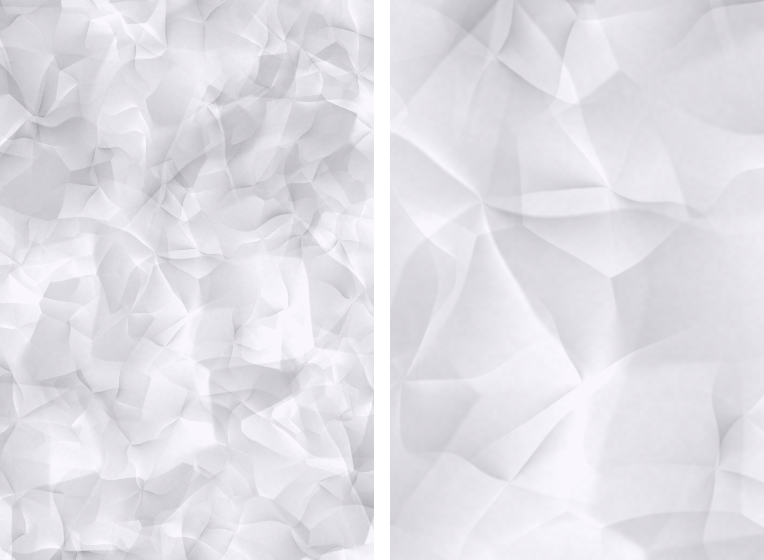
Left, the full canvas; right, a detail of the centre.
Write a WebGL 1 fragment shader that draws this texture.

```glsl
precision highp float;
// Crumpled white paper: tilted facets, pinched pleats and long folds in cool grey light.
uniform vec2 u_resolution;

float hash(vec2 p) {
  vec3 q = fract(vec3(p.xyx) * 0.1031);
  q += dot(q, q.yzx + 33.33);
  return fract((q.x + q.y) * q.z);
}

vec2 hash2(vec2 p) {
  return vec2(hash(p + 17.3), hash(p + 71.9));
}

float noise(vec2 p) {
  vec2 i = floor(p), f = fract(p);
  f = f * f * (3.0 - 2.0 * f);
  return mix(mix(hash(i), hash(i + vec2(1.0, 0.0)), f.x),
             mix(hash(i + vec2(0.0, 1.0)), hash(i + 1.0), f.x), f.y);
}

vec2 warp(vec2 p) {
  return vec2(noise(p), noise(p + 43.7)) - 0.5;
}

vec2 toSeed(vec2 p, vec2 id, float seed) {
  return p - id - 0.1 - 0.8 * hash2(id + seed);
}

// Tilted facets: each cell has its own brightness and slope.
// Sharpness varies over the sheet, so edges run from crisp to soft.
float facets(vec2 p, float seed) {
  float sharpness = mix(12.0, 150.0, smoothstep(0.3, 0.75, noise(p * 0.9 + seed)));
  vec2 cell = floor(p);
  float nearest = 9.0;
  for (int y = -1; y <= 1; y++) {
    for (int x = -1; x <= 1; x++) {
      vec2 d = toSeed(p, cell + vec2(float(x), float(y)), seed);
      nearest = min(nearest, dot(d, d));
    }
  }
  float total = 0.0, shade = 0.0, squares = 0.0;
  for (int y = -1; y <= 1; y++) {
    for (int x = -1; x <= 1; x++) {
      vec2 id = cell + vec2(float(x), float(y));
      vec2 d = toSeed(p, id, seed);
      float w = exp(-min(sharpness * (dot(d, d) - nearest), 30.0));
      float turn = 6.2832 * hash(id + seed + 5.1);
      float tilt = dot(d, vec2(cos(turn), sin(turn)));
      shade += w * (0.8 * (hash(id + seed + 9.7) - 0.5) + 1.1 * tilt);
      total += w;
      squares += w * w;
    }
  }
  float ridge = 1.0 - squares / (total * total);
  float ridgeLight = noise(p * 2.3 + seed + 31.0) - 0.52;
  return shade / total + 0.9 * ridge * ridgeLight;
}

// Pleats fanning out of scattered pinch points, each crisp on one side only.
float pleats(vec2 p, float seed) {
  vec2 cell = floor(p);
  float shade = 0.0;
  for (int y = -1; y <= 1; y++) {
    for (int x = -1; x <= 1; x++) {
      vec2 id = cell + vec2(float(x), float(y));
      vec2 d = toSeed(p, id, seed);
      float r = length(d) + 1e-4;
      float count = 3.0 + floor(3.0 * hash(id + seed + 2.3));
      float u = (atan(d.y, d.x) / 6.2832 + 0.5) * count + hash(id + seed + 4.1);
      u += 0.35 * (noise(d * 2.5 + id * 7.0) - 0.5);
      float sector = mod(floor(u), count);
      float t = fract(u);
      float edge = clamp(0.0028 * count / r, 0.006, 0.5);
      float light = hash(id * 3.0 + sector * 11.0 + seed) - 0.55;
      float fade = max(0.0, 1.0 - r);
      shade += 2.0 * light * t * t * t * (1.0 - smoothstep(1.0 - edge, 1.0, t)) * fade * fade;
    }
  }
  return shade;
}

// Long creases crossing the sheet, broken up along their length.
float folds(vec2 p) {
  float shade = 0.0;
  for (int i = 0; i < 6; i++) {
    vec2 id = vec2(float(i) * 3.7, 8.0);
    float turn = 3.1416 * hash(id + 1.0);
    vec2 normal = vec2(cos(turn), sin(turn));
    float d = dot(p - hash2(id) * vec2(1.0, 1.5), normal);
    float along = dot(p, vec2(-normal.y, normal.x));
    float strength = smoothstep(0.4, 0.75, noise(vec2(along * 3.5, float(i) * 5.3)));
    float shadow = smoothstep(-0.002, 0.002, d) * exp(-max(d, 0.0) * 28.0);
    float glint = exp(-abs(d + 0.004) * 260.0);
    shade += strength * (0.5 * glint - shadow);
  }
  return shade;
}

void main() {
  vec2 p = gl_FragCoord.xy / u_resolution.x;
  float height = gl_FragCoord.y / u_resolution.y;
  vec2 q = p + 0.075 * warp(p * 4.0) + 0.012 * warp(p * 15.0 + 9.0);

  // Light falls off towards the top.
  float shade = mix(0.905, 0.862, height);
  shade += 0.070 * facets(q * 3.6 + 2.0, 3.0);
  shade += 0.068 * facets(q * 7.5 + 5.0, 23.0);
  shade += 0.040 * facets(q * 16.0, 47.0) * smoothstep(0.35, 0.7, noise(p * 5.0 + 60.0));
  shade += 0.24 * pleats(q * 3.2 + 1.0, 13.0);
  shade += 0.19 * pleats(q * 6.8 + 4.0, 37.0);
  shade += 0.065 * folds(q);

  // Fine paper fibre.
  shade += 0.014 * (noise(p * 260.0) - 0.5) + 0.010 * (noise(p * 110.0) - 0.5);

  shade = clamp(shade, 0.66, 0.975);
  gl_FragColor = vec4(shade, shade - 0.006, shade + 0.018, 1.0);
}
```
